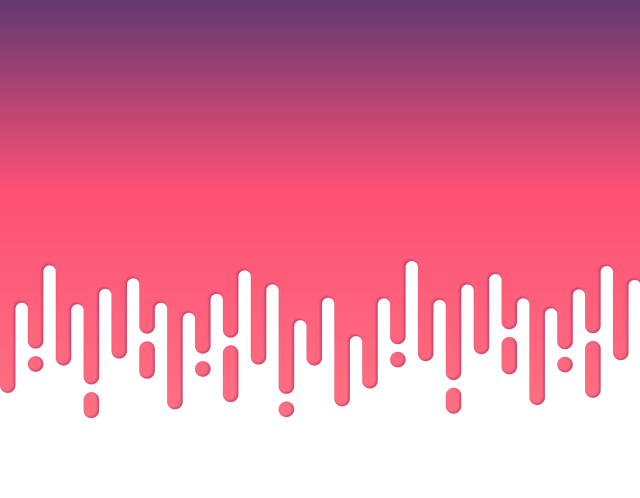
This background is drawn by a Shadertoy shader. Its source:

```glsl
const vec3 PLUM = vec3(0.385, 0.225, 0.440);
const vec3 ROSE = vec3(0.992, 0.312, 0.460);
const vec3 CORAL = vec3(1.000, 0.440, 0.505);
const vec3 PAPER = vec3(1.0);
const vec3 SHADOW = vec3(0.62, 0.16, 0.36);

// Lengths are fractions of the canvas height
const float ROSE_HEIGHT = 0.62;
const float CORAL_HEIGHT = 0.17;
const float PITCH = 0.05595;
const float FIRST_DRIP = 0.0156;
const float DRIP_RADIUS = 0.0156;
const float BAR_RADIUS = 0.0124;
const float DROP_GAP = 0.0155;
const float PERIOD_RISE = 0.0088;
const vec2 SHADOW_SHIFT = vec2(-0.0022, 0.0016);
const float SHADOW_BLUR = 0.0055;
const float SHADOW_STRENGTH = 0.55;

// One period of the rhythm, in thousandths of the height
const int PERIOD = 13;
const float BAR_TOP[PERIOD] = float[](
    392., 467., 389., 420., 441., 392., 372., 410., 457., 429., 357., 402., 325.);
const float DRIP_END[PERIOD] = float[](
    211., 300., 266., 228., 280., 330., 178., 290., 322., 268., 209., 266., 184.);
const float DROP_LENGTH[PERIOD] = float[](
    0., 31., 0., 52., 0., 75., 0., 31., 114., 0., 31., 0., 0.);

int slotOf(float column) {
    return int(mod(column + 0.5, float(PERIOD)));
}

float riseOf(float column) {
    return PERIOD_RISE * floor((column + 0.5) / float(PERIOD));
}

// Vertical capsule whose outer ends lie at low and high
float capsule(vec2 p, float low, float high, float radius) {
    p.y -= clamp(p.y, low + radius, max(low + radius, high - radius));
    return length(p) - radius;
}

float bar(vec2 p, float column) {
    float top = BAR_TOP[slotOf(column)] * 0.001 + riseOf(column);
    return capsule(p, -1.0, top, BAR_RADIUS);
}

// Signed distance to the paper, negative inside
float paperDistance(vec2 p) {
    float column = floor((p.x - FIRST_DRIP) / PITCH + 0.5);
    vec2 q = vec2(p.x - FIRST_DRIP - column * PITCH, p.y);
    int slot = slotOf(column);
    vec2 halfStep = vec2(0.5 * PITCH, 0.0);

    // Bars on both sides, and the open space under the drip
    float bars = min(bar(q + halfStep, column - 1.0), bar(q - halfStep, column));
    float end = DRIP_END[slot] * 0.001 + riseOf(column);
    float drip = capsule(q, end, 2.0, DRIP_RADIUS);
    float d = min(bars, max(-drip, q.y - end - DRIP_RADIUS));

    // Detached drop
    float dropLength = DROP_LENGTH[slot] * 0.001;
    if (dropLength > 0.0) {
        float dropTop = end - DROP_GAP;
        d = max(d, -capsule(q, dropTop - dropLength, dropTop, DRIP_RADIUS));
    }
    return d;
}

void mainImage(out vec4 fragColor, in vec2 fragCoord) {
    vec2 p = fragCoord / iResolution.y;
    float pixel = 1.0 / iResolution.y;

    // Vertical gradient
    vec3 color = mix(ROSE, PLUM, smoothstep(0.0, 1.0, 0.0) + clamp((p.y - ROSE_HEIGHT) / (1.0 - ROSE_HEIGHT), 0.0, 1.0));
    color = mix(color, CORAL, clamp((ROSE_HEIGHT - p.y) / (ROSE_HEIGHT - CORAL_HEIGHT), 0.0, 1.0));

    // Soft shadow cast up and to the left
    float shade = 1.0 - smoothstep(-0.5 * SHADOW_BLUR, SHADOW_BLUR, paperDistance(p - SHADOW_SHIFT));
    color = mix(color, SHADOW, SHADOW_STRENGTH * shade);

    // Paper on top
    float cover = 1.0 - smoothstep(-0.7 * pixel, 0.7 * pixel, paperDistance(p));
    fragColor = vec4(mix(color, PAPER, cover), 1.0);
}
```
